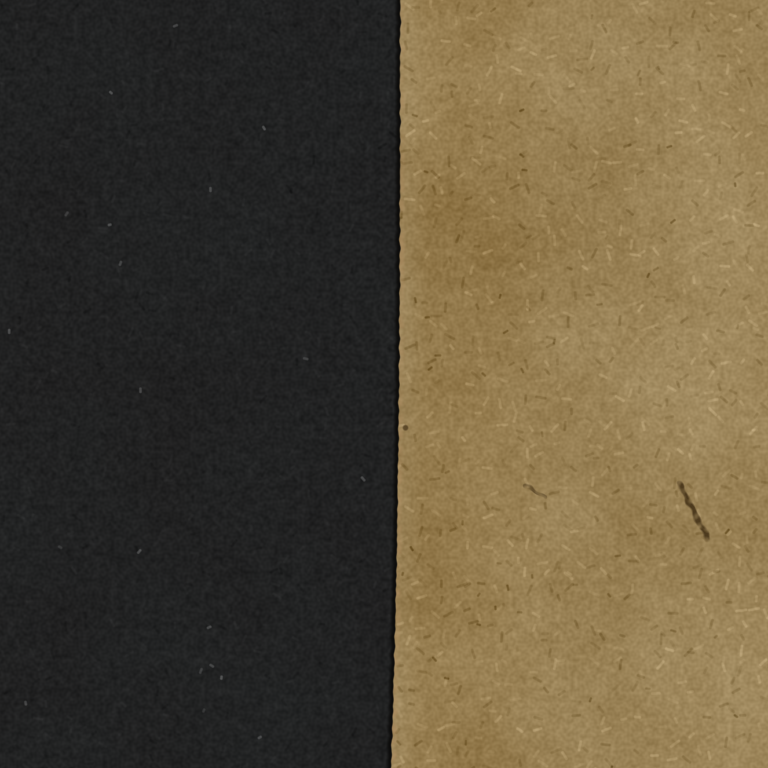
Write a WebGL 2 fragment shader that draws this texture.

```glsl
#version 300 es
precision highp float;

uniform vec2 u_resolution;
out vec4 outColor;

#define DARK_CARD vec3(0.130, 0.132, 0.133)
#define TAN_BOARD vec3(0.594, 0.502, 0.330)
#define CUT_LIGHT vec3(0.68, 0.55, 0.38)
#define SCRATCH_INK vec3(0.25, 0.18, 0.08)
#define DARK_GRAIN 0.055
#define TAN_GRAIN 0.090
#define MOTTLE 0.060
#define FIBRE_CELLS 58.0
#define SPECK_CELLS 42.0
#define SHADOW_WIDTH 0.008

// Integer hash to two values in 0..1
vec2 hash2(vec2 cell) {
    uvec2 q = uvec2(ivec2(cell)) * uvec2(1597u, 3812u) + 977u;
    uint n = (q.x ^ (q.y << 9)) * 747796u + q.y * 2891u;
    n = (n ^ (n >> 15)) * 739983u;
    n = (n ^ (n >> 13)) * 277803u;
    n ^= n >> 16;
    return vec2(n & 65535u, n >> 16) / 65535.0;
}

vec2 gradientAt(vec2 cell) {
    float angle = 6.28318 * hash2(cell).x;
    return vec2(cos(angle), sin(angle));
}

float gradientNoise(vec2 p) {
    vec2 i = floor(p), f = p - i;
    vec2 u = f * f * f * (f * (f * 6.0 - 15.0) + 10.0);
    vec2 e = vec2(0.0, 1.0);
    float a = dot(gradientAt(i), f);
    float b = dot(gradientAt(i + e.yx), f - e.yx);
    float c = dot(gradientAt(i + e.xy), f - e.xy);
    float d = dot(gradientAt(i + e.yy), f - e.yy);
    return mix(mix(a, b, u.x), mix(c, d, u.x), u.y);
}

float segmentDistance(vec2 p, vec2 a, vec2 b) {
    vec2 pa = p - a, ba = b - a;
    return length(pa - ba * clamp(dot(pa, ba) / dot(ba, ba), 0.0, 1.0));
}

// Scattered short strokes: positive is light, negative is dark
float fibres(vec2 p, float cells, float reach, float width, float share) {
    vec2 home = floor(p * cells);
    float sum = 0.0, soft = cells / u_resolution.y;
    for (int k = 0; k < 9; k++) {
        vec2 cell = home + vec2(k % 3 - 1, k / 3 - 1);
        vec2 place = hash2(cell + 300.0), kind = hash2(cell + 700.0);
        if (kind.x > share) continue;
        float angle = 6.28318 * kind.y;
        vec2 arm = reach * (0.4 + 0.6 * place.x) * vec2(cos(angle), sin(angle));
        vec2 middle = cell + place;
        float d = segmentDistance(p * cells, middle - arm, middle + arm);
        float tone = kind.x < share * 0.55 ? 1.0 : -1.0;
        sum += tone * (0.4 + 0.6 * place.y) * (1.0 - smoothstep(width - soft, width + soft, d));
    }
    return sum;
}

// Broken, slightly wavering pencil-like scratch
float scratch(vec2 p, vec2 a, vec2 b, float width) {
    float d = segmentDistance(p + 0.003 * gradientNoise(p * 70.0), a, b);
    float ink = 1.0 - smoothstep(width * 0.4, width + 1.0 / u_resolution.y, d);
    return ink * clamp(0.7 + 1.2 * gradientNoise(p * 110.0 + 9.0), 0.0, 1.0);
}

void main() {
    vec2 p = gl_FragCoord.xy / u_resolution;
    float pixel = 1.0 / u_resolution.x;

    // Cut line bends left towards the bottom, with a ragged rim
    float cut = 0.521 - 0.012 * pow(1.0 - p.y, 3.0);
    cut += 0.0022 * gradientNoise(vec2(3.0, p.y * 85.0)) + 0.0012 * gradientNoise(vec2(8.0, p.y * 23.0));
    float side = p.x - cut;

    // Paper grain, coarse to fine
    float fine = gradientNoise(p * 210.0);
    float medium = gradientNoise(p * 105.0 + 40.0);
    float grain = 0.6 * fine + 0.5 * medium + 0.25 * gradientNoise(p * 45.0 + 80.0);
    float mottle = gradientNoise(p * vec2(7.0, 5.0) + 20.0) + 0.6 * gradientNoise(p * 17.0 + 60.0);

    // Dark card with pale specks and a deep shadow at its edge
    vec3 dark = DARK_CARD + DARK_GRAIN * grain + 0.010 * mottle * vec3(0.6, 1.0, 1.0);
    dark += 0.024 * fibres(p, FIBRE_CELLS, 0.32, 0.09, 0.35);
    dark += 0.20 * max(fibres(p + 3.0, SPECK_CELLS, 0.10, 0.07, 0.03), 0.0);
    float shadow = smoothstep(-SHADOW_WIDTH, -0.2 * SHADOW_WIDTH, side);
    dark = mix(dark, vec3(0.035, 0.032, 0.028), 0.85 * shadow);

    // Tan board, browner in a band beside the cut
    float band = smoothstep(0.0, 0.04, side) * (1.0 - smoothstep(0.10, 0.26, side));
    vec3 board = TAN_BOARD + TAN_GRAIN * grain + MOTTLE * mottle * vec3(0.8, 0.9, 1.0);
    board += 0.012 - 0.036 * band * vec3(0.8, 1.0, 1.2);
    board += 0.085 * fibres(p + 1.0, FIBRE_CELLS, 0.36, 0.10, 0.50);
    board -= 0.16 * max(fibres(p + 5.0, SPECK_CELLS, 0.13, 0.06, 0.12), 0.0);

    // Pale frayed rim, warmer lower down
    float rim = 1.0 - smoothstep(0.002, 0.009, side);
    float fray = clamp(0.45 + 1.1 * gradientNoise(p * vec2(60.0, 90.0)), 0.0, 1.0);
    board = mix(board, CUT_LIGHT, rim * fray * mix(0.85, 0.5, p.y));

    // Scratches and the dark nick on the rim
    float ink = scratch(p, vec2(0.885, 0.371), vec2(0.921, 0.298), 0.0036);
    ink = max(ink, 0.7 * scratch(p, vec2(0.684, 0.368), vec2(0.709, 0.352), 0.0026));
    ink = max(ink, 0.8 * (1.0 - smoothstep(0.002, 0.005, distance(p, vec2(0.528, 0.443)))));
    board = mix(board, SCRATCH_INK, 0.85 * ink);

    vec3 color = mix(dark, board, smoothstep(-pixel, pixel, side));
    outColor = vec4(clamp(color, 0.0, 1.0), 1.0);
}
```
